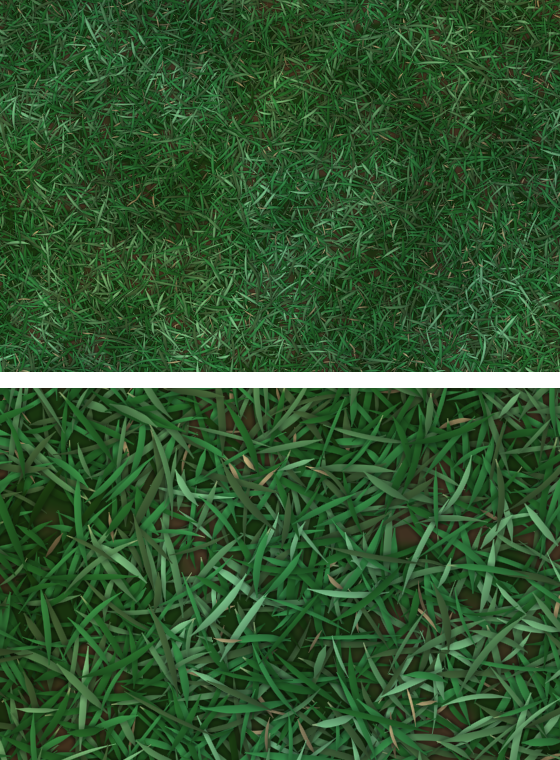
Top, the full canvas; bottom, a detail of the centre.
A WebGL 2 fragment shader for this texture:

```glsl
#version 300 es
precision highp float;
// Dense lawn seen from above: layered, curved grass blades with straw and dark gaps.

uniform vec2 u_resolution;
out vec4 fragColor;

float hash(vec2 p) {
    return fract(sin(dot(p, vec2(127.1, 311.7))) * 43758.5);
}

float noise(vec2 p) {
    vec2 i = floor(p), f = fract(p);
    f = f * f * (3.0 - 2.0 * f);
    return mix(mix(hash(i), hash(i + vec2(1, 0)), f.x),
               mix(hash(i + vec2(0, 1)), hash(i + vec2(1, 1)), f.x), f.y);
}

// Blade colour, from deep shade (0) to pale highlight (1)
vec3 grassColor(float t) {
    vec3 c = vec3(0.08, 0.18, 0.05);
    c = mix(c, vec3(0.11, 0.30, 0.12), step(0.12, t));
    c = mix(c, vec3(0.19, 0.28, 0.16), step(0.40, t));
    c = mix(c, vec3(0.16, 0.40, 0.20), step(0.54, t));
    c = mix(c, vec3(0.25, 0.40, 0.25), step(0.73, t));
    return mix(c, vec3(0.35, 0.54, 0.37), step(0.91, t));
}

void main() {
    vec2 p = gl_FragCoord.xy / u_resolution.y;
    float px = 1.0 / u_resolution.y;
    float patchy = noise(p * 4.0 + 7.0);

    // Soil and shade beneath the blades
    vec3 col = mix(vec3(0.08, 0.17, 0.05), vec3(0.22, 0.17, 0.11),
                   smoothstep(0.45, 0.85, noise(p * 22.0)));

    const int LAYERS = 15;
    const float CELL = 0.048;
    for (int layer = 0; layer < LAYERS; layer++) {
        float depth = float(layer) / float(LAYERS - 1);
        vec2 shift = vec2(hash(vec2(layer, 3.0)), hash(vec2(layer, 8.0)));
        vec2 grid = p / CELL + shift;
        vec2 base = floor(grid);

        for (int k = 0; k < 9; k++) {
            vec2 id = base + vec2(k % 3 - 1, k / 3 - 1);
            vec2 seed = id + float(layer) * 37.0;
            vec2 root = id + vec2(hash(seed), hash(seed + 0.31));
            vec2 place = (root - shift) * CELL;
            float kind = hash(seed + 0.57);
            float tone = hash(seed + 0.73);
            float straw = step(kind, 0.03 + 0.13 * patchy * patchy);

            // Clumps lean together, single blades stray widely
            float angle = 3.0 * noise(place * 5.0) + 3.4 * (hash(seed + 0.19) - 0.5);
            vec2 dir = vec2(cos(angle), sin(angle));
            vec2 q = (grid - root) * CELL;
            q = vec2(dot(q, dir), dot(q, vec2(-dir.y, dir.x)));

            // Curved, tapered blade
            float size = hash(seed + 0.41);
            float halfLen = CELL * mix(0.3, 1.0, size) * mix(1.0, 0.45, straw);
            float s = q.x / halfLen;
            q.y += halfLen * 0.35 * (hash(seed + 0.87) - 0.5) * (s * s - 0.3);
            float halfWidth = mix(0.0015, 0.0037, hash(seed + 0.93)) * mix(1.0, 0.6, straw);
            halfWidth *= 1.0 - 0.8 * smoothstep(0.35, 1.0, abs(s));
            float dist = max(abs(q.y) - halfWidth, abs(q.x) - halfLen);
            float cover = clamp(0.5 - dist / (1.3 * px), 0.0, 1.0);

            // Soft shadow on the blades below
            float ends = 1.0 - smoothstep(0.8, 1.0, abs(s));
            col *= 1.0 - 0.19 * ends * (1.0 - smoothstep(0.0, 0.005, dist));

            // Lit side, darker root, occasional pale cut tip
            float clump = 0.3 * (noise(place * 9.0 + 4.0) - 0.5);
            vec3 blade = grassColor(tone * 0.84 + depth * 0.22 + clump - 0.04);
            blade = mix(blade, vec3(0.50, 0.45, 0.32) * (0.6 + 0.6 * tone), straw);
            blade *= 1.0 + 0.1 * clamp(q.y / (halfWidth + 0.0005), -1.0, 1.0);
            blade *= mix(0.85, 1.1, smoothstep(-1.0, 0.5, s));
            float cutTip = smoothstep(0.72, 0.9, s) * step(0.86, kind);
            blade = mix(blade, vec3(0.55, 0.60, 0.42), 0.8 * cutTip);
            col = mix(col, blade, cover);
        }
    }

    // Broad uneven light and a warm or cool drift across the lawn
    float light = 0.6 * noise(p * 3.0 + 2.0) + 0.4 * noise(p * 8.0 + 5.0);
    col *= 0.92 + 0.42 * light;
    col *= mix(vec3(1.06, 1.0, 0.88), vec3(0.96, 1.0, 1.08), patchy);
    fragColor = vec4(col, 1.0);
}
```
